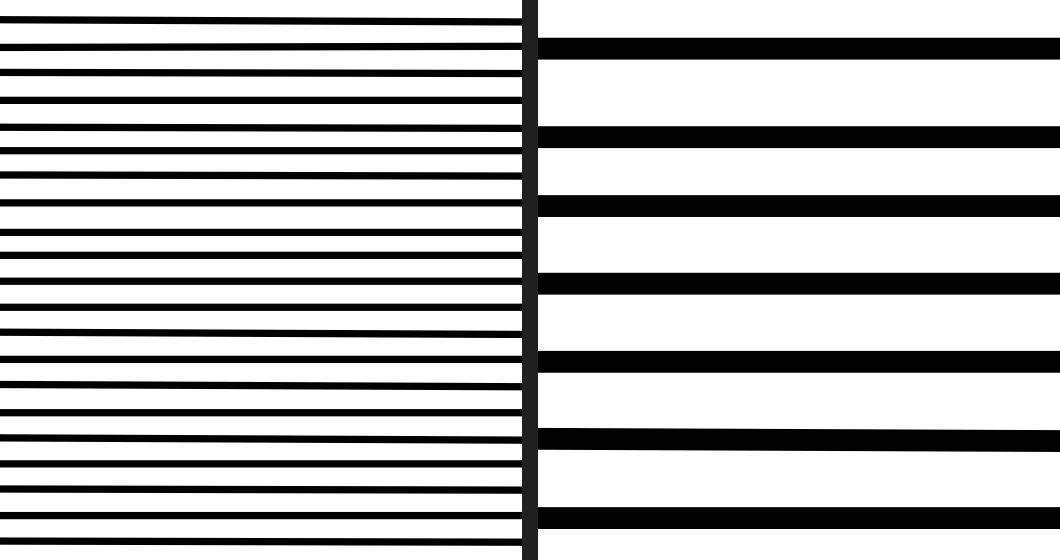
Left, the full canvas; right, a detail of the centre.
This pattern is drawn by a Shadertoy shader. Its source:

```glsl
// Twenty-one black rules ruled across a white sheet, unevenly by hand.
// Each rule is a thin band at a regular pitch, moved by smooth bumps of drift
// and given a slight tilt; coverage is antialiased over one pixel.

const int RULE_COUNT = 21;
const float FIRST_RULE = 0.0372;   // depth of the top rule below the upper edge
const float PITCH = 0.0465;        // regular distance between rules
const float HALF_WIDTH = 0.0065;   // half the thickness of a rule
const float THOUSANDTH = 0.001;
const vec3 PAPER = vec3(1.0);
const vec3 INK = vec3(0.003);

// Soft bump of height 1 around a centre
float bump(float x, float centre, float sharpness) {
    float d = x - centre;
    return exp(-sharpness * d * d);
}

// 1 inside the closed range, 0 outside
float inRange(float x, float low, float high) {
    return step(low, x) * step(x, high);
}

// Uneven spacing: downward shift of a rule, in canvas heights
float ruleDrift(float index) {
    float shift = 5.4 * bump(index, 3.8, 1.2)
                - 2.9 * bump(index, 5.8, 1.0)
                + 5.8 * bump(index, 8.0, 3.0)
                + 3.1 * bump(index, 15.6, 0.8);
    return shift * THOUSANDTH;
}

// Fall from left to right: mostly on alternate rules, level in the middle
float ruleTilt(float index) {
    float alternate = 1.0 - mod(index, 2.0);
    float fall = 1.0 - inRange(index, 7.0, 11.0)
               + inRange(index, 12.0, 16.0)
               + inRange(index, 0.0, 0.0);
    float rise = inRange(index, 1.0, 1.0);
    return 2.0 * (alternate * fall - rise) * THOUSANDTH;
}

// Depth of a rule's centre line at horizontal position x
float ruleDepth(float index, float x) {
    return FIRST_RULE + PITCH * index + ruleDrift(index)
         + ruleTilt(index) * (x - 0.5);
}

// Share of the pixel covered by a band
float bandCoverage(float dist, float halfWidth, float pixel) {
    return clamp((halfWidth - dist) / pixel + 0.5, 0.0, 1.0);
}

void mainImage(out vec4 fragColor, in vec2 fragCoord) {
    vec2 uv = fragCoord / iResolution.xy;
    float depth = 1.0 - uv.y;
    float pixel = 1.0 / iResolution.y;

    float ink = 0.0;
    for (int i = 0; i < RULE_COUNT; i++) {
        float dist = abs(depth - ruleDepth(float(i), uv.x));
        ink = max(ink, bandCoverage(dist, HALF_WIDTH, pixel));
    }

    fragColor = vec4(mix(PAPER, INK, ink), 1.0);
}
```
